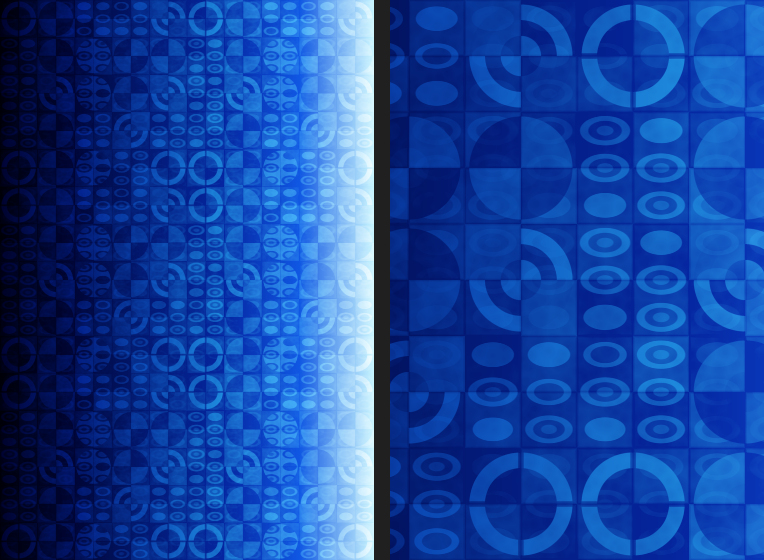
Left: the whole. Right: its middle third, enlarged.
A Shadertoy shader for this background:

```glsl
// Retro grid of rings, discs and ovals in counterchanged blues, from near-black to white.

const vec2  CELLS = vec2(10.0, 15.0);    // motifs across and down
const int   TILE = 5;                    // motifs per side of the repeating block
const float RING_OUTER = 0.46;
const float RING_INNER = 0.32;
const float CORE_RADIUS = 0.18;
const float SPOKE_WIDTH = 0.025;
const float SEAM_WIDTH = 0.012;
const vec2  OVAL_GRID = vec2(2.0, 3.0);  // ovals per motif
const vec2  OVAL_SIZE = vec2(0.42, 0.37);
const float OVAL_RIM = 0.05;
const float WEAR = 0.20;

// Motif kinds: 0 split ring, 1 ovals, 2 target, 3 disc, 4 disc of ovals
const int LAYOUT[25] = int[25](
    0, 3, 1, 1, 2,
    1, 3, 4, 3, 3,
    1, 2, 4, 3, 2,
    1, 3, 1, 2, 1,
    0, 3, 4, 1, 0);

// Shadow and highlight ramps from left to right
const vec3 SHADOW[6] = vec3[6](
    vec3(0.0, 0.0, 0.03), vec3(0.0, 0.02, 0.21), vec3(0.01, 0.10, 0.46),
    vec3(0.02, 0.15, 0.63), vec3(0.06, 0.34, 0.89), vec3(0.78, 0.96, 1.0));
const vec3 LIGHT[6] = vec3[6](
    vec3(0.0, 0.01, 0.20), vec3(0.01, 0.13, 0.56), vec3(0.05, 0.32, 0.74),
    vec3(0.12, 0.55, 0.87), vec3(0.27, 0.68, 0.97), vec3(0.96, 1.0, 1.0));

float hash(vec2 p) {
    vec3 q = fract(p.xyx * vec3(0.1031, 0.1030, 0.0973));
    q += dot(q, q.yzx + 33.33);
    return fract((q.x + q.y) * q.z);
}

// Distance to the nearest scattered point
float cellular(vec2 p) {
    vec2 base = floor(p);
    float nearest = 2.0;
    for (int j = -1; j <= 1; j++)
    for (int i = -1; i <= 1; i++) {
        vec2 id = base + vec2(i, j);
        vec2 site = id + vec2(hash(id), hash(id + 71.0));
        nearest = min(nearest, length(p - site));
    }
    return nearest;
}

float cover(float d, float aa) { return smoothstep(aa, -aa, d); }

// Open and filled ovals, varied by slot
float ovals(vec2 p, vec2 cell, float aa) {
    vec2 slot = floor(p * OVAL_GRID);
    vec2 q = fract(p * OVAL_GRID) - 0.5;
    float seed = hash(cell * 7.0 + slot + 3.0);
    float d = (length(q / (OVAL_SIZE * mix(0.85, 1.08, seed))) - 1.0) * 0.15;
    float hole = cover(d + OVAL_RIM, aa) * step(0.3, seed);
    float pupil = cover(d + 2.0 * OVAL_RIM, aa) * step(0.65, seed);
    return cover(d, aa) - 0.8 * hole + 0.6 * pupil;
}

// Tone of one motif, 0 shadow to 1 highlight
float motif(int kind, vec2 p, vec2 cell, float aa) {
    vec2 c = p - 0.5;
    float r = length(c);
    float seed = hash(cell + 19.0);
    float quarter = mix(cover(c.x, aa), cover(-c.x, aa), cover(c.y, aa));
    quarter = mix(quarter, 1.0 - quarter, step(0.5, seed));
    float eyes = ovals(p, cell, aa);
    float disc = cover(r - RING_OUTER, aa);
    float ring = disc - cover(r - RING_INNER, aa);
    float core = cover(r - CORE_RADIUS, aa);
    float ground = 0.12 + 0.32 * quarter;

    if (kind == 0) {
        float spokes = cover(min(abs(c.x), abs(c.y)) - SPOKE_WIDTH, aa);
        return mix(ground * 0.7 + 0.15 * eyes, 0.9 - 0.5 * spokes, ring);
    }
    if (kind == 1) return ground * 0.8 + 0.55 * eyes;
    if (kind == 2) {
        float tone = mix(ground, 0.80 - 0.40 * quarter, ring);
        return mix(tone, 0.75 - 0.5 * quarter, core) + 0.12 * eyes;
    }
    if (kind == 3) {
        float tone = mix(ground + 0.15 * eyes, 0.55 - 0.45 * quarter, disc);
        return tone + 0.25 * core * (seed - 0.4) + 0.08 * eyes;
    }
    return mix(ground * 0.6, 0.72 - 0.55 * eyes, disc);
}

void mainImage(out vec4 fragColor, in vec2 fragCoord) {
    vec2 uv = fragCoord / iResolution.xy;
    vec2 grid = vec2(uv.x, 1.0 - uv.y) * CELLS;
    float aa = 0.7 * CELLS.y / iResolution.y;

    // Repeating block of motifs
    vec2 cell = mod(floor(grid), float(TILE));
    vec2 p = fract(grid);
    float tone = motif(LAYOUT[int(cell.y) * TILE + int(cell.x)], p, cell, aa);

    // Uneven patches per quadrant, then seams between them
    vec2 quadrant = floor(p * 2.0);
    tone += 0.26 * (hash(cell * 2.0 + quadrant + 41.0) - 0.5);
    vec2 seam = abs(fract(grid * 2.0 + 0.5) - 0.5) * 0.5;
    tone -= 0.18 * cover(min(seam.x, seam.y) - SEAM_WIDTH, aa);

    // Mottled wear at two scales
    float mottle = cellular(grid * 2.3) + 0.6 * cellular(grid * 9.0 + 5.0);
    tone += WEAR * (mottle - 0.75);

    // Horizontal colour ramps
    float stop = clamp(uv.x, 0.0, 0.9999) * 5.0;
    int i = int(stop);
    vec3 shadow = mix(SHADOW[i], SHADOW[i + 1], fract(stop));
    vec3 light = mix(LIGHT[i], LIGHT[i + 1], fract(stop));
    fragColor = vec4(mix(shadow, light, clamp(tone, 0.0, 1.0)), 1.0);
}
```
